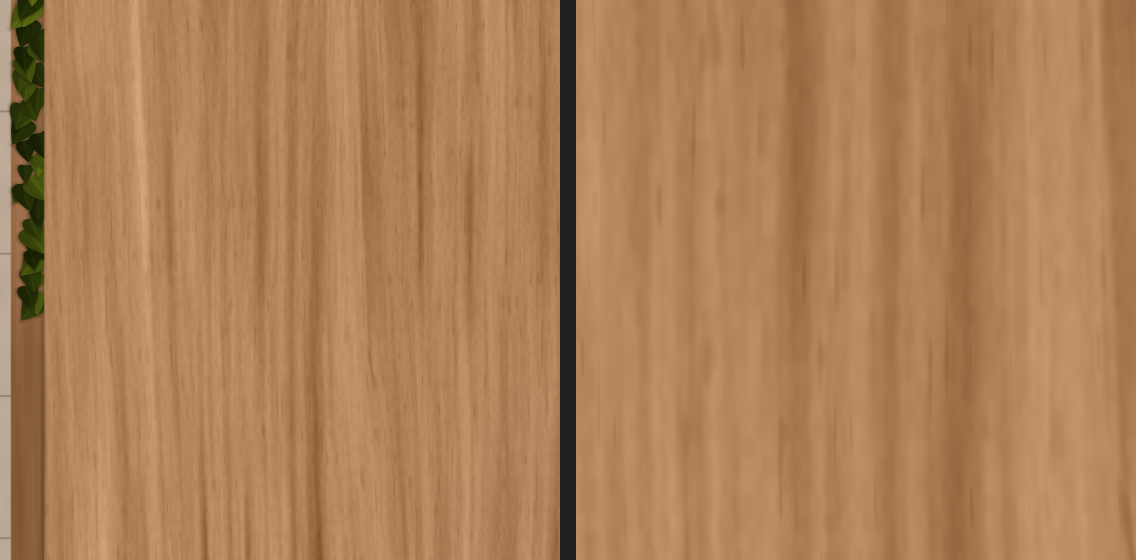
Left: the whole. Right: its middle third, enlarged.
Write a WebGL 2 fragment shader that draws this texture.

```glsl
#version 300 es
precision highp float;
// Upright wood panel with fine straight grain, beside a narrow recess with hanging leaves and a tiled wall.

#define WALL_EDGE 0.0195
#define PANEL_EDGE 0.079
#define TILE_HEIGHT 0.254
#define LEAF_COUNT 38
#define VINE_BOTTOM 0.455
#define GRAIN_LINES 62.0
#define GRAIN_CONTRAST 1.0
#define GRAIN_SLANT 0.05
#define WOOD_COLOR vec3(0.693, 0.502, 0.340)
#define RECESS_COLOR vec3(0.525, 0.360, 0.225)
#define WALL_COLOR vec3(0.735, 0.665, 0.585)

uniform vec2 u_resolution;
out vec4 fragColor;

float hash(vec2 cell) {
    uvec2 q = uvec2(ivec2(cell)) * uvec2(1597334677u, 3812015801u);
    uint n = (q.x ^ q.y) * 1597334677u;
    n = (n ^ (n >> 15)) * 2246822519u;
    n ^= n >> 13;
    return float(n >> 8) / 16777216.0;
}

float noise(vec2 p) {
    vec2 cell = floor(p), f = fract(p);
    f = f * f * (3.0 - 2.0 * f);
    return mix(mix(hash(cell), hash(cell + vec2(1, 0)), f.x),
               mix(hash(cell + vec2(0, 1)), hash(cell + vec2(1, 1)), f.x), f.y);
}

float bell(float d, float width) {
    return exp(-d * d / (width * width));
}

// Noise stretched along the grain, centred on zero
float streak(vec2 p, float across, float along, float seed) {
    return noise(p * vec2(across, along) + seed) - 0.5;
}

vec3 woodPanel(vec2 p) {
    // Bend the fibres: leaning on the left, nearly straight on the right
    float lean = 1.0 - smoothstep(0.25, 0.5, p.x) + 0.9 * bell(p.x - 0.67, 0.07);
    vec2 g = p;
    g.x += GRAIN_SLANT * (p.y - 0.5) * lean;
    g.x += 0.016 * streak(p, 4.0, 2.2, 11.0) + 0.004 * streak(p, 9.0, 8.0, 37.0);

    float tone = 0.050 * streak(g, 11.0, 0.9, 5.0)
               + 0.058 * streak(g, 34.0, 1.3, 19.0)
               + 0.062 * streak(g, 115.0, 3.0, 53.0)
               + 0.042 * streak(g, 230.0, 11.0, 71.0)
               + 0.030 * streak(g, 250.0, 90.0, 97.0);

    // Thin dark growth lines, broken up along their length
    float line = pow(noise(g * vec2(GRAIN_LINES, 1.6) + 131.0), 4.0);
    tone -= 0.125 * line * (0.45 + noise(g * vec2(40.0, 9.0) + 151.0));
    float pores = smoothstep(0.78, 0.98, noise(g * vec2(210.0, 22.0) + 173.0));
    tone -= 0.045 * pores;

    // Pale band on the left and dark heart line near the middle
    tone += 0.065 * bell(g.x - 0.262, 0.009) + 0.035 * bell(g.x - 0.165, 0.020);
    tone -= 0.055 * bell(g.x - 0.521, 0.008) * (0.6 + 0.8 * noise(vec2(3.0, p.y * 5.0)));
    tone += 0.020 + 0.018 * (1.0 - smoothstep(0.1, 0.4, p.x));

    vec3 color = WOOD_COLOR + GRAIN_CONTRAST * tone * vec3(1.0, 1.03, 0.96);
    float sheen = smoothstep(0.65, 1.0, p.x) * (1.0 - smoothstep(0.0, 0.5, p.y));
    color += sheen * vec3(0.0, 0.003, 0.022);
    return color * mix(0.92, 1.0, smoothstep(0.0, 0.006, p.x - PANEL_EDGE));
}

vec3 recess(vec2 p) {
    float tone = 0.06 * streak(p, 85.0, 2.0, 211.0) + 0.03 * streak(p, 200.0, 9.0, 223.0);
    vec3 color = RECESS_COLOR + tone + vec3(0.085, 0.065, 0.055) * smoothstep(0.32, 0.6, p.y);
    return color * mix(0.80, 1.0, smoothstep(0.0, 0.012, PANEL_EDGE - p.x));
}

vec3 tiledWall(vec2 p, float aa) {
    float joint = abs(mod(p.y - 0.039 + 0.5 * TILE_HEIGHT, TILE_HEIGHT) - 0.5 * TILE_HEIGHT);
    vec3 color = WALL_COLOR + 0.025 * streak(p, 40.0, 30.0, 251.0);
    return color * mix(0.80, 1.0, smoothstep(0.0006, 0.0012 + aa, joint));
}

// Heart-shaped leaf with unit length, base at the origin and tip along -y
float leafDistance(vec2 q) {
    float t = 0.32 * abs(q.x) - q.y;
    float halfWidth = 1.12 * sqrt(max(t, 0.0)) * (1.0 - clamp(t, 0.0, 1.0));
    return max(abs(q.x) - halfWidth, max(-t, t - 1.0));
}

vec3 addLeaves(vec3 color, vec2 p, float aa) {
    for (int i = 0; i < LEAF_COUNT; i++) {
        float id = float(i);
        float a = hash(vec2(id, 301)), b = hash(vec2(id, 307));
        float c = hash(vec2(id, 311)), shade = hash(vec2(id, 313));
        float size = mix(0.032, 0.058, c);
        vec2 base = vec2(mix(0.039, 0.075, a),
                         mix(VINE_BOTTOM, 1.03, (id + b) / float(LEAF_COUNT)));
        float angle = (b - 0.5) * 1.5;
        vec2 d = p - base;
        vec2 q = mat2(cos(angle), sin(angle), -sin(angle), cos(angle)) * d / size;
        float dist = leafDistance(q) * size;
        color *= 1.0 - 0.22 * (1.0 - smoothstep(-0.002, 0.009, dist));
        vec3 green = mix(vec3(0.10, 0.135, 0.015), vec3(0.31, 0.36, 0.06), shade * shade);
        green *= 0.88 + 0.24 * smoothstep(-0.25, 0.25, q.x) + 0.18 * bell(q.x, 0.05);
        color = mix(color, green, 1.0 - smoothstep(-aa, aa, dist));
    }
    return color;
}

void main() {
    vec2 p = gl_FragCoord.xy / u_resolution;
    float aa = 1.0 / u_resolution.y;
    vec3 color = mix(tiledWall(p, aa), recess(p), smoothstep(-aa, aa, p.x - WALL_EDGE));
    if (p.x < PANEL_EDGE + aa) color = addLeaves(color, p, aa);
    color = mix(color, woodPanel(p), smoothstep(-aa, aa, p.x - PANEL_EDGE));
    fragColor = vec4(color, 1.0);
}
```
